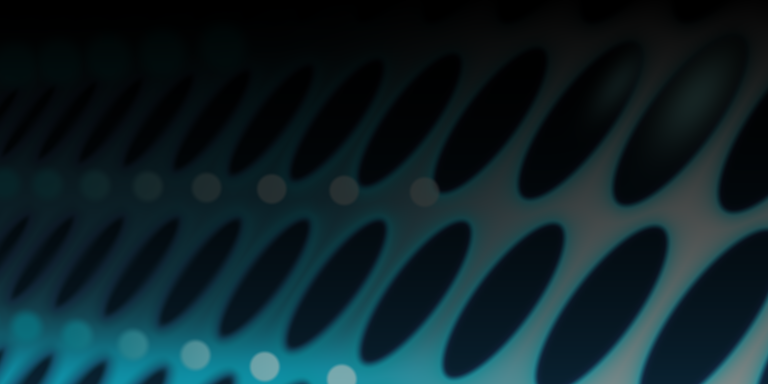
This background is drawn by a Shadertoy shader. Its source:

```glsl
#define SHRINK 0.9
#define TILT 0.93
#define HOLE_LENGTH 0.27
#define HOLE_WIDTH 0.088
#define FRINGE_WIDTH 0.022
#define DOT_RADIUS 0.038

// A row holds: vanishing x, span of item zero, height at x = 0, slope.
const vec4 TOP_HOLES = vec4(-0.625, 2.552, 1.026, 0.07);
const vec4 MID_HOLES = vec4(-0.833, 2.604, 0.686, 0.0);
const vec4 LOW_HOLES = vec4(-0.99, 2.557, 0.3385, -0.093);
const vec4 BASE_HOLES = vec4(-1.146, 1.328, -0.03, -0.2);
const vec4 TOP_DOTS = vec4(-0.99, 1.57, 0.826, 0.09);
const vec4 MID_DOTS = vec4(-0.99, 2.096, 0.522, -0.02);
const vec4 LOW_DOTS = vec4(-1.115, 2.005, 0.159, -0.165);

float nearestIndex(float x, vec4 row) {
    return round(log(max(x - row.x, 0.05) / row.y) / log(SHRINK));
}

vec2 itemCenter(float index, vec4 row) {
    float x = row.x + row.y * pow(SHRINK, index);
    return vec2(x, row.z + row.w * x);
}

// Components along and across the slanted holes
vec2 slant(vec2 p) {
    vec2 axis = vec2(cos(TILT), sin(TILT));
    return vec2(dot(p, axis), dot(p, vec2(-axis.y, axis.x)));
}

float ellipseDistance(vec2 p, vec2 radii) {
    float k = length(p / radii);
    return k * (k - 1.0) / max(length(p / (radii * radii)), 0.001);
}

float holeDistance(vec2 p, vec4 row) {
    float rise = p.y - row.z - row.w * p.x;
    float nearest = nearestIndex(p.x - rise / tan(TILT), row);
    float d = 10.0;
    for (int i = -1; i <= 1; i++) {
        vec2 center = itemCenter(nearest + float(i), row);
        float scale = (center.x - row.x) / 2.6;
        vec2 radii = vec2(HOLE_LENGTH * pow(scale, 0.72), HOLE_WIDTH * scale);
        d = min(d, ellipseDistance(slant(p - center), radii));
    }
    return d;
}

float dotMask(vec2 p, vec4 row, float radius, float blur) {
    float index = max(nearestIndex(p.x, row), 0.0);
    float d = length(p - itemCenter(index, row)) - radius;
    return 1.0 - smoothstep(-blur, blur, d);
}

float slantedGlow(vec2 p, vec2 center, vec2 size) {
    vec2 q = slant(p - center) / size;
    return exp(-dot(q, q));
}

void mainImage(out vec4 fragColor, in vec2 fragCoord) {
    vec2 p = fragCoord / iResolution.y;
    p.x *= 2.0 * iResolution.y / iResolution.x;
    float shade = max(1.0 - p.y, 0.0);

    // Perforated sheet, cool at the left and grey at the right
    float holes = min(min(holeDistance(p, TOP_HOLES), holeDistance(p, MID_HOLES)),
                      min(holeDistance(p, LOW_HOLES), holeDistance(p, BASE_HOLES)));
    vec3 coolWall = vec3(0.10, 0.26, 0.32) * pow(shade, 1.3);
    coolWall += vec3(-0.04, 0.31, 0.34) * exp(-pow(p.y / 0.14, 2.0));
    vec3 greyWall = vec3(0.50, 0.51, 0.505) * shade + 0.015;
    vec3 color = mix(coolWall, greyWall, smoothstep(0.7, 1.8, p.x));

    // Teal fringe around each hole
    vec3 fringe = vec3(0.03, 0.55, 0.58) * pow(shade, 1.25);
    float fringeAmount = exp(-max(holes, 0.0) / FRINGE_WIDTH);
    color = mix(color, fringe, 0.8 * fringeAmount * smoothstep(0.1, 1.1, p.x));

    // Dark interiors with faint reflections
    vec3 interior = vec3(0.035, 0.13, 0.19) * pow(shade, 2.2);
    interior += vec3(0.08, 0.13, 0.125) * slantedGlow(p, vec2(1.81, 0.74), vec2(0.15, 0.07));
    interior += vec3(0.05, 0.09, 0.09) * slantedGlow(p, vec2(1.61, 0.78), vec2(0.10, 0.04));
    float blur = mix(0.04, 0.012, smoothstep(0.0, 1.3, p.x));
    float inside = 1.0 - smoothstep(-blur, blur * 0.7, holes);
    color = mix(color, interior, inside);
    float rim = exp(-pow((holes + 0.006) / 0.012, 2.0));
    color += vec3(0.025, 0.015, 0.05) * rim * shade;

    // Soft discs of light between the rows
    vec3 midDot = mix(vec3(0.02, 0.16, 0.17), vec3(0.22, 0.23, 0.225),
                      smoothstep(0.0, 0.8, p.x));
    vec3 lowDot = mix(vec3(0.03, 0.46, 0.51), vec3(0.60, 0.70, 0.70),
                      smoothstep(0.1, 0.8, p.x));
    float dotBlur = mix(0.018, 0.006, smoothstep(0.0, 0.7, p.x));
    color = mix(color, vec3(0.0, 0.075, 0.075), 0.5 * dotMask(p, TOP_DOTS, 0.058, 0.025));
    color = mix(color, midDot, 0.6 * dotMask(p, MID_DOTS, DOT_RADIUS, dotBlur));
    color = mix(color, lowDot, 0.75 * dotMask(p, LOW_DOTS, DOT_RADIUS, dotBlur));

    // Upper corner falls into shadow
    color *= 1.0 - 0.6 * smoothstep(0.75, 1.0, p.y) * (1.0 - smoothstep(0.3, 1.4, p.x));
    fragColor = vec4(clamp(color, 0.0, 1.0), 1.0);
}
```
